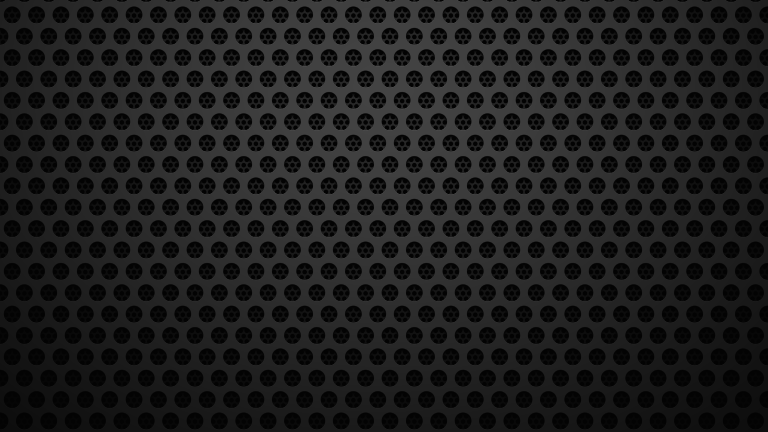
A WebGL 1 fragment shader for this pattern:

```glsl
precision highp float;

// Dark perforated metal plate with a finer perforated mesh seen through it.
// Two staggered circle grids are cut by distance functions; a soft elliptical
// light from above the centre shades the plate, hole rims and mesh.

uniform vec2 u_resolution;

// Lengths are fractions of the canvas height.
const vec2  HOLE_PITCH   = vec2(0.05642, 0.04947); // column and row spacing
const vec2  GRID_ORIGIN  = vec2(0.0, 0.9157);      // centre of one hole
const float HOLE_RADIUS  = 0.0194;
const float RIM_WIDTH    = 0.0020;
const float RIM_LIGHT    = 0.28;
const float RIM_DARK     = 0.35;

const float MESH_DIVISOR = 4.0;                    // mesh cells per hole pitch
const float MESH_RADIUS  = 0.0052;
const vec2  MESH_SHIFT   = vec2(0.0, -0.0012);
const float MESH_GAIN    = 0.56;
const float SHADOW_DROP  = 0.0065;                 // plate shadow on the mesh
const float SHADOW_BLUR  = 0.0050;

const float LIGHT_HEIGHT = 0.80;
const vec2  LIGHT_FALL   = vec2(0.92, 1.50);
const float PLATE_PEAK   = 0.262;
const float BLACK_LEVEL  = 0.012;

// Vector from the nearest centre of a staggered grid.
vec2 staggered(vec2 p, vec2 pitch) {
  float row = floor(p.y / pitch.y + 0.5);
  p.x -= 0.5 * pitch.x * mod(row, 2.0);
  float column = floor(p.x / pitch.x + 0.5);
  return p - vec2(column, row) * pitch;
}

// Coverage of the inside of a shape, smoothed over one pixel.
float inside(float dist, float pixel) {
  return 1.0 - smoothstep(-0.6 * pixel, 0.6 * pixel, dist);
}

void main() {
  float pixel = 1.0 / u_resolution.y;
  vec2 p = gl_FragCoord.xy * pixel;
  float aspect = u_resolution.x * pixel;

  // Light pool
  vec2 fromLight = p - vec2(0.5 * aspect, LIGHT_HEIGHT);
  float light = exp(-dot(LIGHT_FALL, fromLight * fromLight));

  // Plate with a bevel: dark above each hole, bright below it
  vec2 local = staggered(p - GRID_ORIGIN, HOLE_PITCH);
  float radial = length(local);
  float holeDist = radial - HOLE_RADIUS;
  float facing = -local.y / max(radial, 0.0001);
  float rim = 1.0 - smoothstep(0.0, RIM_WIDTH, abs(holeDist));
  float bevel = RIM_LIGHT * max(facing, 0.0) - RIM_DARK * max(-facing, 0.0);
  float plate = PLATE_PEAK * light * (1.0 + rim * bevel);

  // Mesh behind the plate, shadowed by the upper edge of the hole
  vec2 cell = staggered(local - MESH_SHIFT, HOLE_PITCH / MESH_DIVISOR);
  float meshHole = inside(length(cell) - MESH_RADIUS, pixel);
  float shadowDist = length(local + vec2(0.0, SHADOW_DROP)) - HOLE_RADIUS;
  float lit = 1.0 - smoothstep(-SHADOW_BLUR, SHADOW_BLUR, shadowDist);
  float mesh = PLATE_PEAK * MESH_GAIN * light * light * lit;
  float depth = BLACK_LEVEL + mesh * (1.0 - meshHole);

  float shade = mix(plate, depth, inside(holeDist, pixel));
  gl_FragColor = vec4(vec3(shade), 1.0);
}
```
